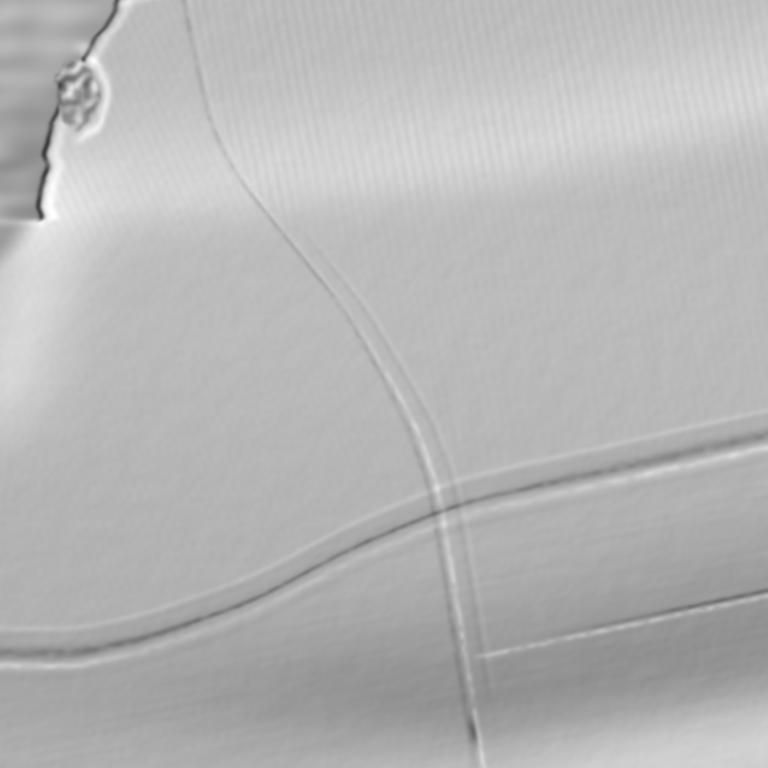
Write a WebGL 1 fragment shader that draws this texture map.

```glsl
precision highp float;
// Shaded relief of gentle farmland: ploughed slopes, a sunken lane, a track and a scarp.
// Broad light comes from soft bands; curves are sums of smoothed bends, drawn as
// paired dark and light ridges, with embossed value noise for the rough ground.
uniform vec2 u_resolution;

#define SLOPE_LOW 0.695
#define SLOPE_HIGH 0.735
#define BAND_LIGHT 0.095
#define VALLEY_SHADE 0.125
#define FURROW_FREQ 490.0
#define FURROW_DEPTH 0.015
#define GRAIN 0.014
#define LANE_DEPTH 0.17
#define SCARP_DEPTH 0.42

float hash(vec2 p) {
  vec3 q = fract(vec3(p.xyx) * 0.1031);
  q += dot(q, q.yzx + 33.33);
  return fract((q.x + q.y) * q.z);
}

float noise(vec2 p) {
  vec2 i = floor(p), f = fract(p);
  f = f * f * (3.0 - 2.0 * f);
  return mix(mix(hash(i), hash(i + vec2(1.0, 0.0)), f.x),
             mix(hash(i + vec2(0.0, 1.0)), hash(i + 1.0), f.x), f.y);
}

// Difference of two nearby heights, lit from the upper left.
float emboss(vec2 p) {
  return noise(p) - noise(p + vec2(-0.45, 0.45));
}

float bell(float d, float width) {
  d /= width;
  return exp(-d * d);
}

// Smoothed max(t, 0): each one bends a curve.
float bend(float t) {
  return 0.5 * (t + sqrt(t * t + 0.0008));
}

float laneHeight(float x) {
  return 0.149 - 0.02 * x + 0.25 * bend(x - 0.10) + 0.12 * bend(x - 0.19)
       + 0.20 * bend(x - 0.33) - 0.14 * bend(x - 0.46) - 0.19 * bend(x - 0.60);
}

float trackX(float y) {
  float d = 1.0 - y;
  return 0.241 + 0.20 * d + 0.30 * bend(d - 0.16) + 0.33 * bend(d - 0.23)
       - 0.24 * bend(d - 0.40) - 0.23 * bend(d - 0.55) - 0.20 * bend(d - 0.63);
}

float scarpX(float y) {
  float upper = 0.052 + 0.11 * (y - 0.714) + 0.45 * max(y - 0.84, 0.0);
  return y > 0.714 ? upper : (y - 0.64) * 0.7;
}

float broadLight(vec2 p, float band) {
  float tone = mix(SLOPE_LOW, SLOPE_HIGH, smoothstep(0.2, 0.65, p.y));
  tone += BAND_LIGHT * band;
  // Bright shoulder at the left
  float shoulder = p.x - 0.26 * (p.y - 0.46);
  tone += 0.11 * bell(shoulder, 0.065) * smoothstep(0.36, 0.52, p.y) * smoothstep(0.84, 0.66, p.y);
  // Valley shadow and the lit slope below it
  float d = p.y - 0.095 - 0.18 * bend(p.x - 0.62);
  float width = d > 0.0 ? 0.06 + 0.08 * p.x : 0.07;
  tone -= VALLEY_SHADE * bell(d, width) * mix(0.35, 1.0, smoothstep(0.0, 0.6, p.x));
  tone += 0.12 * smoothstep(0.03, 0.13, -d) * smoothstep(0.2, 0.9, p.x);
  return tone;
}

float laneRelief(vec2 p) {
  float d = (p.y - laneHeight(p.x)) * 0.93;
  float rough = noise(p * vec2(90.0, 130.0));
  float ends = smoothstep(0.16, 0.42, abs(p.x - 0.46));
  float shade = -LANE_DEPTH * bell(d, mix(0.0035, 0.007, ends)) * (0.55 + 0.6 * rough) * mix(1.0, 0.75, ends);
  shade -= 0.045 * bell(d - 0.004, 0.014);
  shade += mix(0.055, 0.13, ends) * bell(d + 0.015, 0.005) * (0.5 + 0.7 * rough);
  shade += 0.045 * bell(d - 0.030, 0.004) - 0.02 * bell(d - 0.022, 0.005);
  return shade - 0.022 * bell(d + 0.029, 0.005);
}

float trackRelief(vec2 p) {
  float d = (p.x - trackX(p.y)) * 0.9;
  float rough = noise(p * 110.0);
  float low = smoothstep(0.60, 0.42, p.y);
  float shade = -0.065 * bell(d + 0.002 + 0.004 * low, 0.004) * (0.4 + rough);
  shade += mix(0.03, 0.10, low) * bell(d - 0.004, 0.004) * (0.3 + rough);
  float twin = smoothstep(0.74, 0.60, p.y) * smoothstep(0.06, 0.14, p.y);
  shade += twin * (0.025 * bell(d - 0.030, 0.004) - 0.030 * bell(d - 0.023, 0.004));
  return shade - 0.22 * bell(d + 0.001, 0.004) * bell(p.y - 0.047, 0.016);
}

float sideLaneRelief(vec2 p) {
  float d = p.y - 0.145 - 0.212 * (p.x - 0.612);
  float rough = noise(p * 120.0);
  float shade = 0.11 * bell(d + 0.003, 0.004) * (0.5 + rough);
  shade -= 0.17 * bell(d - 0.004, 0.0035) * smoothstep(0.65, 0.95, p.x) * (0.6 + 0.5 * rough);
  return shade * smoothstep(0.605, 0.63, p.x);
}

// Scarp at the upper left, with its rough round pit.
float addScarp(float tone, vec2 p) {
  float d = p.x - scarpX(p.y) + 0.007 * (noise(vec2(p.y * 60.0, 3.0)) - 0.5);
  float upper = smoothstep(0.708, 0.718, p.y);
  float side = smoothstep(0.004, -0.004, d) * upper + smoothstep(0.01, -0.035, d) * (1.0 - upper);
  float bank = mix(0.61, 0.70, smoothstep(0.70, 1.0, p.y)) - 0.05 * upper * bell(d, 0.04);
  bank += 0.12 * emboss(p * vec2(22.0, 45.0)) * upper;
  tone = mix(tone, bank, side * smoothstep(0.62, 0.67, p.y));
  vec2 q = (p - vec2(0.1, 0.878)) / vec2(0.031, 0.046);
  float r = length(q) + 0.25 * (noise(p * 70.0) - 0.5);
  float outside = smoothstep(0.75, 1.05, r);
  tone -= SCARP_DEPTH * bell(d, 0.0042) * upper * outside * (0.6 + 0.5 * noise(p * 80.0));
  tone += 0.10 * bell(d - 0.014, 0.007) * upper * outside;
  tone = mix(0.64 + 0.42 * emboss(p * 95.0), tone, outside);
  tone += 0.15 * bell(r - 1.22, 0.18) * smoothstep(-0.4, 0.5, q.x);
  tone -= 0.24 * bell(r - 0.83, 0.13) * smoothstep(0.1, -0.6, q.x) * noise(p * 100.0 + 5.0);
  tone += 0.08 * bell(p.y - 0.995 + 0.25 * (0.16 - p.x), 0.006) * smoothstep(0.14, 0.16, p.x) * smoothstep(0.25, 0.21, p.x);
  return tone + 0.10 * bell(p.y - 0.711, 0.006) * smoothstep(0.065, 0.05, p.x);
}

void main() {
  vec2 p = gl_FragCoord.xy / u_resolution;
  float ridge = p.y - 0.73 - 0.11 * p.x - 0.10 * bend(p.x - 0.65);
  float band = bell(ridge, ridge > 0.0 ? 0.10 : 0.052);
  float tone = broadLight(p, band);

  // Furrows lean more on the left of the track
  float field = smoothstep(-0.01, 0.01, p.x - trackX(p.y));
  float above = smoothstep(0.02, 0.06, p.y - laneHeight(p.x));
  float across = p.x + mix(0.45, 0.19, field) * p.y + 0.004 * noise(p * 9.0);
  float fade = mix(0.22, 1.0, max(band, 0.6 * smoothstep(0.65, 0.85, p.y)));
  fade *= mix(0.55, 1.0, field) * (0.4 + 0.8 * noise(p * vec2(30.0, 12.0)));
  tone += FURROW_DEPTH * above * fade * sin(across * FURROW_FREQ);

  // Fine grain, with streaks along the lane in the lower fields
  tone += GRAIN * emboss(p * 130.0) + GRAIN * emboss(p * 48.0);
  vec2 streak = vec2(p.x * 14.0, (p.y - 0.2 * p.x) * 150.0);
  tone += 0.018 * (1.0 - above) * (noise(streak) - 0.5);

  tone += laneRelief(p) + trackRelief(p) + sideLaneRelief(p);
  tone = addScarp(tone, p);
  gl_FragColor = vec4(vec3(clamp(tone, 0.0, 1.0)), 1.0);
}
```
